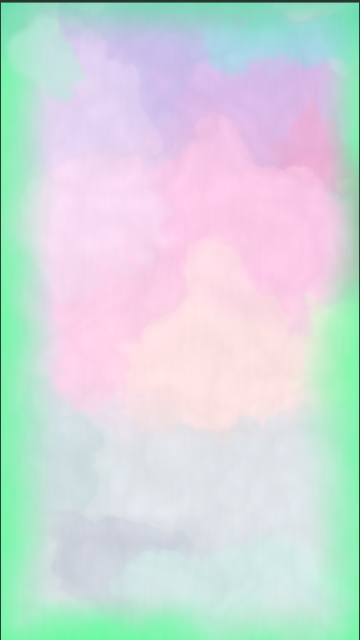
A WebGL 2 fragment shader for this background:

```glsl
#version 300 es
precision highp float;
// Pastel watercolour clouds inside a glowing mint green border.

uniform vec2 u_resolution;
out vec4 outColor;

float hash(vec2 p) {
    return fract(sin(dot(p, vec2(127.1, 311.7))) * 43758.5453);
}

float noise(vec2 p) {
    vec2 i = floor(p), f = fract(p);
    f = f * f * (3.0 - 2.0 * f);
    return mix(mix(hash(i), hash(i + vec2(1, 0)), f.x),
               mix(hash(i + vec2(0, 1)), hash(i + vec2(1, 1)), f.x), f.y);
}

float fbm(vec2 p) {
    float sum = 0.0, amplitude = 0.5;
    for (int i = 0; i < 5; i++) {
        sum += amplitude * noise(p);
        p = p * 2.03 + 17.3;
        amplitude *= 0.5;
    }
    return sum;
}

// Distance to the nearest scattered point: its contours are round puffs.
float puffs(vec2 p) {
    vec2 cell = floor(p);
    float nearest = 2.0;
    for (int y = -1; y <= 1; y++) {
        for (int x = -1; x <= 1; x++) {
            vec2 c = cell + vec2(x, y);
            vec2 point = c + vec2(hash(c), hash(c + 41.7));
            nearest = min(nearest, distance(p, point));
        }
    }
    return nearest;
}

// Lays one elliptical wash over the colour below: a wide halo and a partly crisp edge.
vec3 wash(vec3 below, vec2 p, float ragged, vec2 centre, vec2 radius, vec3 tint) {
    float d = length((p - centre) / radius);
    float halo = 1.0 - smoothstep(0.45, 1.55, d + 0.4 * ragged);
    float edge = 1.0 - smoothstep(0.93, 1.07, d + ragged);
    return mix(below, tint, 0.65 * halo + 0.35 * edge);
}

vec3 paintClouds(vec2 uv, vec2 q) {
    vec2 warp = vec2(fbm(q * 9.0), fbm(q * 9.0 + 31.0)) - 0.48;
    vec2 p = uv + warp * vec2(0.22, 0.12);
    float ragged = 0.55 * (puffs(q * 14.0 + warp) - 0.45)
                 + 0.25 * (puffs(q * 32.0 + warp * 2.0) - 0.45);

    vec3 c = mix(vec3(0.86, 0.89, 0.90), vec3(0.92, 0.84, 0.94),
                 smoothstep(0.25, 0.55, uv.y));
    // Violet and blue sky
    c = wash(c, p, ragged, vec2(0.50, 0.90), vec2(0.40, 0.13), vec3(0.78, 0.74, 0.91));
    c = wash(c, p, ragged, vec2(0.76, 0.79), vec2(0.32, 0.11), vec3(0.86, 0.73, 0.91));
    c = wash(c, p, ragged, vec2(0.82, 0.93), vec2(0.25, 0.05), vec3(0.65, 0.84, 0.90));
    c = wash(c, p, ragged, vec2(0.86, 0.76), vec2(0.15, 0.06), vec3(0.92, 0.68, 0.83));
    c = wash(c, p, ragged, vec2(0.21, 0.80), vec2(0.18, 0.14), vec3(0.90, 0.83, 0.95));
    // Pink and cream heart
    c = wash(c, p, ragged, vec2(0.60, 0.61), vec2(0.40, 0.15), vec3(0.99, 0.79, 0.91));
    c = wash(c, p, ragged, vec2(0.23, 0.65), vec2(0.20, 0.11), vec3(0.97, 0.86, 0.95));
    c = wash(c, p, ragged, vec2(0.34, 0.48), vec2(0.20, 0.11), vec3(0.99, 0.81, 0.91));
    c = wash(c, p, ragged, vec2(0.65, 0.42), vec2(0.28, 0.12), vec3(0.99, 0.89, 0.89));
    c = wash(c, p, ragged, vec2(0.60, 0.57), vec2(0.08, 0.05), vec3(0.99, 0.86, 0.90));
    c = wash(c, p, ragged, vec2(0.94, 0.47), vec2(0.14, 0.08), vec3(0.92, 0.93, 0.86));
    // Cool grey base
    c = wash(c, p, ragged, vec2(0.66, 0.23), vec2(0.36, 0.11), vec3(0.87, 0.89, 0.91));
    c = wash(c, p, ragged, vec2(0.13, 0.30), vec2(0.15, 0.10), vec3(0.81, 0.87, 0.88));
    c = wash(c, p, ragged, vec2(0.32, 0.14), vec2(0.21, 0.08), vec3(0.80, 0.82, 0.86));
    c = wash(c, p, ragged, vec2(0.68, 0.08), vec2(0.30, 0.06), vec3(0.82, 0.91, 0.90));
    // Small dabs of lighter and darker paint
    return c + 0.035 * (0.5 - puffs(q * 20.0 + warp * 3.0)) + 0.04 * warp.x;
}

// Green light fading inward from all four sides, dulled near the top.
vec3 addBorderGlow(vec3 c, vec2 uv, vec2 q) {
    float wobble = 0.09 * (fbm(q * 8.0 + 5.0) - 0.48);
    float low = 1.0 - smoothstep(0.35, 0.60, uv.y);
    float left = 1.0 - smoothstep(-0.04, 0.18, uv.x + wobble);
    float right = 1.0 - smoothstep(-0.05, mix(0.13, 0.18, low), 1.0 - uv.x + wobble);
    float bottom = 1.0 - smoothstep(-0.03, 0.09, uv.y + wobble);
    float top = 1.0 - smoothstep(-0.03, 0.08, 1.0 - uv.y + 0.5 * wobble);
    float glow = 1.0 - (1.0 - left) * (1.0 - right) * (1.0 - bottom) * (1.0 - 0.9 * top);

    vec3 green = mix(vec3(0.42, 0.98, 0.64), vec3(0.38, 0.88, 0.66),
                     smoothstep(0.85, 1.0, uv.y));
    float shade = length((uv - vec2(1.0, 0.64)) / vec2(0.22, 0.15));
    green = mix(green, vec3(0.50, 0.77, 0.58), 1.0 - smoothstep(0.2, 1.0, shade));
    c = mix(c, green, glow);

    // Pale mint cloud beside the upper left corner
    float cloud = 0.8 * puffs(q * 18.0) + 0.9 * fbm(q * 12.0) - 0.75;
    float d = length((uv - vec2(0.12, 0.90)) / vec2(0.11, 0.07)) + cloud;
    return mix(c, vec3(0.72, 0.93, 0.85), 0.6 * (1.0 - smoothstep(0.6, 1.15, d)));
}

void main() {
    vec2 uv = gl_FragCoord.xy / u_resolution;
    vec2 q = gl_FragCoord.xy / u_resolution.y;
    vec3 color = addBorderGlow(paintClouds(uv, q), uv, q);

    // Faint upright brush grain
    color += 0.010 * (noise(q * vec2(190.0, 35.0)) - 0.5);

    // Thin dark frame on the top and sides
    float side = min(uv.x, 1.0 - uv.x);
    float frame = max(1.0 - smoothstep(0.001, 0.004, side),
                      1.0 - smoothstep(0.003, 0.005, 1.0 - uv.y));
    color = mix(color, vec3(0.15, 0.21, 0.18), frame);
    outColor = vec4(clamp(color, 0.0, 1.0), 1.0);
}
```
